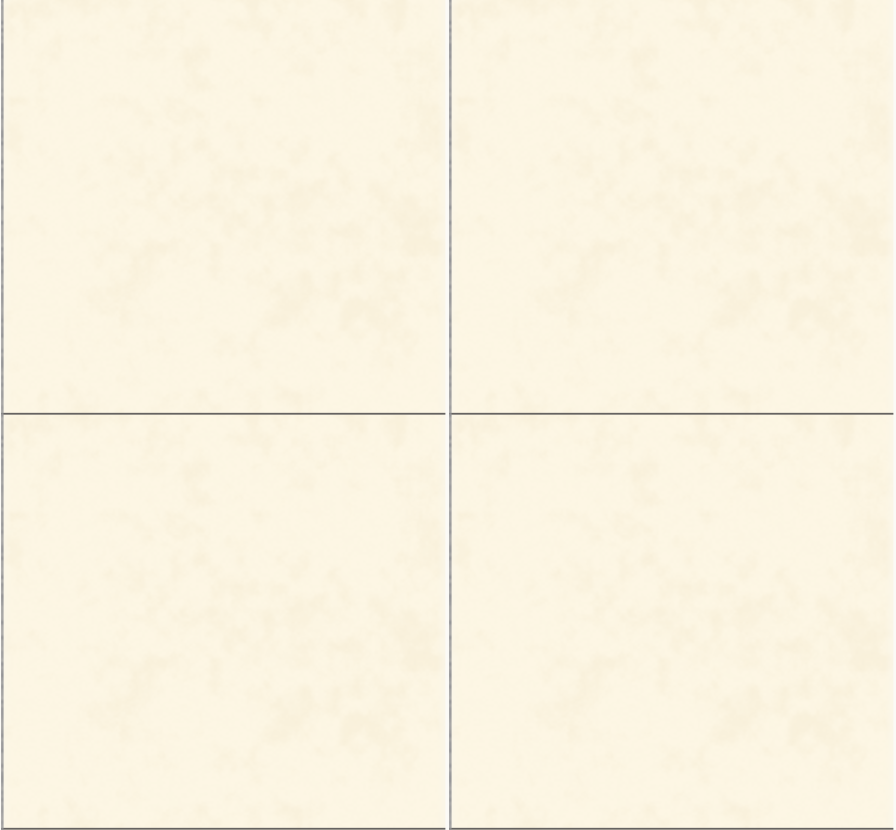
This texture is drawn by a Shadertoy shader. Its source:

```glsl
// Cream ceramic tiles, two by two, with faint mottling and thin grey joints.

const vec2 TILE_COUNT = vec2(2.0);
const vec3 CREAM = vec3(0.990, 0.964, 0.892);
const vec3 SAND = vec3(0.972, 0.938, 0.850);
const vec3 PALE_RIM = vec3(0.980, 0.965, 0.915);
const vec3 BEVEL_WHITE = vec3(0.985, 0.980, 0.965);
const vec3 JOINT_GREY = vec3(0.58, 0.58, 0.59);
const vec3 JOINT_DARK = vec3(0.40, 0.39, 0.38);

float hash(vec2 p) {
    return fract(sin(dot(p, vec2(127.1, 311.7))) * 43758.5453);
}

float valueNoise(vec2 p) {
    vec2 i = floor(p);
    vec2 f = fract(p);
    f = f * f * (3.0 - 2.0 * f);
    float low = mix(hash(i), hash(i + vec2(1.0, 0.0)), f.x);
    float high = mix(hash(i + vec2(0.0, 1.0)), hash(i + 1.0), f.x);
    return mix(low, high, f.y);
}

float fbm(vec2 p) {
    float sum = 0.0;
    float weight = 0.5;
    for (int octave = 0; octave < 4; octave++) {
        sum += weight * valueNoise(p);
        p = p * 2.03 + 17.3;
        weight *= 0.5;
    }
    return sum / 0.9375;
}

// Share of a pixel, centred on x, that lies between start and end
float bandCoverage(float x, float start, float end, float pixel) {
    float overlap = min(x + 0.5 * pixel, end) - max(x - 0.5 * pixel, start);
    return clamp(overlap / pixel, 0.0, 1.0);
}

// Cream glaze with soft sandy blotches and a fine grain
vec3 glaze(vec2 uv) {
    float clouds = fbm(uv * 7.0 + 3.1);
    float flecks = fbm(uv * vec2(34.0, 28.0) + 9.7);
    float blotch = smoothstep(0.45, 0.75, 0.5 * clouds + 0.5 * flecks);
    float grain = valueNoise(uv * 150.0) - 0.5;
    return mix(CREAM, SAND, 0.75 * blotch) + 0.006 * grain;
}

void mainImage(out vec4 fragColor, in vec2 fragCoord) {
    vec2 grid = fragCoord / iResolution.xy * TILE_COUNT;
    vec2 pixel = TILE_COUNT / iResolution.xy;
    vec2 uv = fract(grid);
    vec2 joint = fract(grid + 0.5) - 0.5; // signed offset from the nearest joint

    // Tile face, paler close to its sides
    vec3 color = glaze(uv);
    float rim = 1.0 - smoothstep(0.004, 0.028, abs(joint.x));
    color = mix(color, PALE_RIM, 0.7 * rim);

    // Horizontal joint
    float across = bandCoverage(joint.y, 0.0008, 0.0052, pixel.y);
    color = mix(color, JOINT_DARK, across);

    // White bevel that interrupts it, then the worn vertical joint
    float bevel = bandCoverage(joint.x, -0.0058, 0.0024, pixel.x);
    color = mix(color, BEVEL_WHITE, bevel);
    float wear = 0.75 + 0.25 * valueNoise(vec2(3.0, uv.y * 110.0));
    float upright = bandCoverage(joint.x, 0.0024, 0.0080, pixel.x);
    color = mix(color, JOINT_GREY, upright * wear);

    fragColor = vec4(color, 1.0);
}
```
